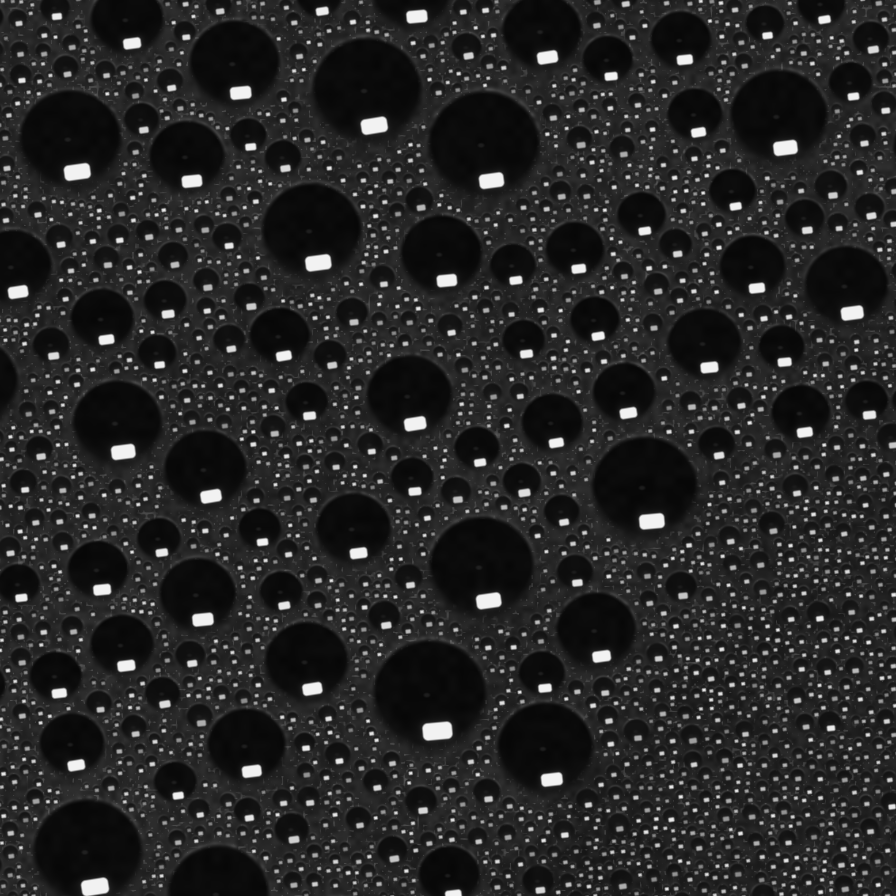
This texture is drawn by a Shadertoy shader. Its source:

```glsl
// Dark water drops of many sizes on a grey pane, each with a small window glint.

const int LAYERS = 6;
const int MAX_DROPS = 54;
const float LARGEST_CELL = 0.15;
const float CELL_RATIO = 0.59;

vec3 hash3(vec3 p) {
    p = fract(p * vec3(0.1031, 0.1030, 0.0973));
    p += dot(p, p.yxz + 33.33);
    return fract((p.xxy + p.yxx) * p.zyx);
}

float valueNoise(vec2 p, float seed) {
    vec2 i = floor(p), f = fract(p);
    f = f * f * (3.0 - 2.0 * f);
    float a = hash3(vec3(i, seed)).x;
    float b = hash3(vec3(i + vec2(1, 0), seed)).x;
    float c = hash3(vec3(i + vec2(0, 1), seed)).x;
    float d = hash3(vec3(i + vec2(1, 1), seed)).x;
    return mix(mix(a, b, f.x), mix(c, d, f.x), f.y);
}

vec2 rotate(vec2 p, float angle) {
    float c = cos(angle), s = sin(angle);
    return vec2(c * p.x - s * p.y, s * p.x + c * p.y);
}

float boxDistance(vec2 p, vec2 halfSize, float corner) {
    vec2 q = abs(p) - halfSize + corner;
    return length(max(q, 0.0)) + min(max(q.x, q.y), 0.0) - corner;
}

// 1 in the lower right, where only fine droplets gather
float mistAmount(vec2 p) {
    float wobble = 0.12 * (valueNoise(p * 6.0, 3.0) - 0.5);
    return smoothstep(0.4, 0.68, p.x - 0.75 * p.y + wobble);
}

// Centre in xy, radius in z; the radius is 0 where the cell is empty
vec3 dropInCell(vec2 cell, float layer, float size, float angle) {
    vec3 h = hash3(vec3(cell + 71.0, layer * 17.0 + 5.0));
    vec3 k = hash3(vec3(cell + 23.0, layer * 29.0 + 9.0));
    float radius = mix(0.28, 0.44, k.x * k.x);
    vec2 jitter = (h.xy - 0.5) * 2.0 * (0.47 - radius);
    vec2 centre = rotate((cell + 0.5 + jitter) * size, -angle);
    float misty = 0.95 * smoothstep(2.0, 4.5, layer);
    float presence = mix(0.68, misty, mistAmount(centre));
    return vec3(centre, k.y < presence ? radius * size : 0.0);
}

vec3 paneColor(vec2 p) {
    float cloud = valueNoise(p * 9.0, 1.0) - 0.5;
    float grain = valueNoise(p * 150.0, 2.0) - 0.5;
    float speck = valueNoise(p * 330.0, 4.0);
    float tone = 0.147 + 0.03 * cloud + 0.06 * grain;
    tone += 0.13 * smoothstep(0.72, 1.0, speck);
    return vec3(tone - 0.025 * mistAmount(p));
}

vec3 paintDrop(vec3 color, vec2 p, vec3 drop, float blur) {
    float r = drop.z;
    vec2 q = p - drop.xy;
    float d = length(q) - r;
    float up = q.y / r;
    float big = smoothstep(0.004, 0.03, r);

    // Broken pale rim on the upper side
    float rim = exp(-pow(d / (0.0015 + 0.025 * r), 2.0)) * smoothstep(-0.2, 0.9, up);
    color += 0.13 * rim * valueNoise(p * 180.0, 6.0);

    // Dark body, softer at its lower edge
    float soft = blur + r * mix(0.24, 0.07, smoothstep(-0.8, 0.3, up));
    float body = 1.0 - smoothstep(-soft, blur, d);
    float tone = mix(0.08, 0.036, big) + 0.022 * (valueNoise(p * 95.0, 7.0) - 0.4);
    tone += 0.05 * big * smoothstep(-0.45, 0.0, d / r) * smoothstep(0.1, -0.9, up);
    color = mix(color, vec3(tone), body);

    // Faint inner reflection
    float inner = length((q - vec2(-0.05, 0.04) * r) / vec2(1.0, 0.7));
    color += 0.08 * big * (1.0 - smoothstep(0.02 * r, 0.02 * r + 0.004, inner));

    // Slightly tilted window glint
    vec3 h = hash3(vec3(drop.xy * 900.0, 8.0));
    vec2 glintCentre = r * vec2(0.13, mix(-0.4, -0.57, big));
    vec2 halfSize = r * vec2(0.21, 0.115) * (0.9 + 0.25 * h.x) + 0.0013;
    vec2 g = rotate(q - glintCentre, -0.13 + 0.08 * (h.y - 0.5));
    float box = boxDistance(g, halfSize, 0.6 * halfSize.y);
    float glint = 1.0 - smoothstep(-blur, blur, box);
    float halo = 0.10 * exp(-max(box, 0.0) / (0.0015 + 0.03 * r)) * body;
    float bright = mix(0.5 + 0.42 * h.z, 0.95, big);
    return mix(color + halo, vec3(bright), glint);
}

void mainImage(out vec4 fragColor, in vec2 fragCoord) {
    vec2 p = fragCoord / iResolution.y;
    float blur = max(0.0014, 0.75 / iResolution.y);
    vec3 color = paneColor(p);
    vec3 placed[MAX_DROPS];
    int count = 0;
    float size = LARGEST_CELL;

    // From large to small: a drop is kept only where no larger one lies
    for (int layer = 0; layer < LAYERS; layer++) {
        float angle = 0.35 + 0.9 * float(layer);
        vec2 home = floor(rotate(p, angle) / size);
        int larger = count;
        for (int n = 0; n < 9; n++) {
            vec2 cell = home + vec2(n % 3 - 1, n / 3 - 1);
            vec3 drop = dropInCell(cell, float(layer), size, angle);
            bool keep = drop.z > 0.0;
            for (int i = 0; i < larger && keep; i++) {
                float reach = drop.z * 0.95 + placed[i].z * 1.04;
                keep = distance(drop.xy, placed[i].xy) > reach;
            }
            if (!keep) continue;
            placed[count++] = drop;
            if (distance(p, drop.xy) < drop.z * 1.15 + 0.004)
                color = paintDrop(color, p, drop, blur);
        }
        size *= CELL_RATIO;
    }
    fragColor = vec4(clamp(color, 0.0, 1.0), 1.0);
}
```
